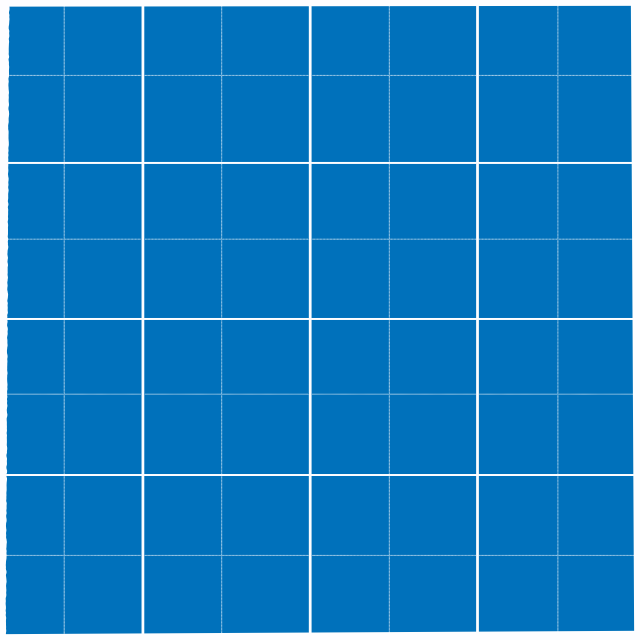
Reproduce this pattern procedurally as a Shadertoy shader.

```glsl
// Blue grid sheet: bold white rules, faint dashed half rules and a slightly skewed white margin.
#define BLUE vec3(0.0, 0.443, 0.733)
#define WHITE vec3(0.992, 0.994, 1.0)
#define PITCH vec2(0.2614, 0.2438)       // spacing of the bold rules
#define FIRST_RULE vec2(0.2233, 0.2578)  // first bold rule from lower left
#define HALF_STEP vec2(0.1236, 0.1263)   // bold rule to the next faint rule
#define DRIFT_X vec4(0.0148, -0.0005, 0.0, 0.002)
#define DRIFT_Y vec4(-0.0081, 0.0, -0.0016, 0.0105)
#define DASH_Y vec4(0.6, 0.0, 1.0, 1.0)  // dash strength of horizontal faint rules
#define BOLD_WIDTH vec2(0.0043, 0.0031)
#define FAINT_WIDTH 0.0015
#define FAINT_ALPHA 0.55
#define DASH_COUNT 190.0

vec2 hashGradient(vec2 cell) {
    float angle = 6.2832 * fract(sin(dot(cell, vec2(127.1, 311.7))) * 4375.5);
    return vec2(cos(angle), sin(angle));
}

float gradientNoise(vec2 p) {
    vec2 i = floor(p), f = p - i;
    vec2 u = f * f * f * (f * (f * 6.0 - 15.0) + 10.0);
    vec2 e = vec2(1.0, 0.0);
    float low = mix(dot(hashGradient(i), f), dot(hashGradient(i + e.xy), f - e.xy), u.x);
    float high = mix(dot(hashGradient(i + e.yx), f - e.yx), dot(hashGradient(i + e.xx), f - e.xx), u.x);
    return mix(low, high, u.y);
}

// Share of a pixel covered by a rule, for each axis
vec2 ruleCoverage(vec2 offset, vec2 width, vec2 pixel) {
    vec2 upper = min(offset + 0.5 * pixel, 0.5 * width);
    vec2 lower = max(offset - 0.5 * pixel, -0.5 * width);
    return clamp((upper - lower) / pixel, 0.0, 1.0);
}

// Sheet with four slightly tilted sides and a rough left edge
float sheetMask(vec2 uv, vec2 pixel) {
    float rough = 0.0012 * gradientNoise(vec2(uv.y * 160.0, 3.5));
    vec2 lowSide = 0.0091 + 0.0053 * uv.yx + vec2(rough, 0.0);
    vec2 highSide = vec2(0.9909 - 0.0052 * uv.y, 0.9896 + 0.0013 * uv.x);
    vec2 inside = min(uv - lowSide, highSide - uv) / pixel;
    vec2 cover = clamp(inside + 0.5, 0.0, 1.0);
    return cover.x * cover.y;
}

void mainImage(out vec4 fragColor, in vec2 fragCoord) {
    vec2 uv = fragCoord / iResolution.xy;
    vec2 pixel = 1.0 / iResolution.xy;
    float ink = 0.0;

    for (int i = 0; i < 4; i++) {
        vec2 bold = FIRST_RULE + PITCH * float(i);
        vec2 faint = bold - PITCH + HALF_STEP + vec2(DRIFT_X[i], DRIFT_Y[i]);

        // Dashes and uneven print along each faint rule
        vec2 along = uv.yx;
        vec2 dash = 0.22 * sin(6.2832 * DASH_COUNT * along) * vec2(1.0, DASH_Y[i]);
        vec2 wear = 0.2 * vec2(gradientNoise(vec2(along.x * 40.0, float(i) + 0.4)),
                               gradientNoise(vec2(along.y * 40.0, float(i) + 9.4)));
        vec2 faintInk = ruleCoverage(uv - faint, vec2(FAINT_WIDTH), pixel);
        faintInk *= FAINT_ALPHA * (1.0 + dash + wear);
        ink = max(ink, max(faintInk.x, faintInk.y));

        // Bold rules lie between the repeats
        if (i < 3) {
            vec2 boldInk = ruleCoverage(uv - bold, BOLD_WIDTH, pixel);
            ink = max(ink, max(boldInk.x, boldInk.y));
        }
    }

    vec3 sheet = mix(BLUE, WHITE, clamp(ink, 0.0, 1.0));
    fragColor = vec4(mix(WHITE, sheet, sheetMask(uv, pixel)), 1.0);
}
```
